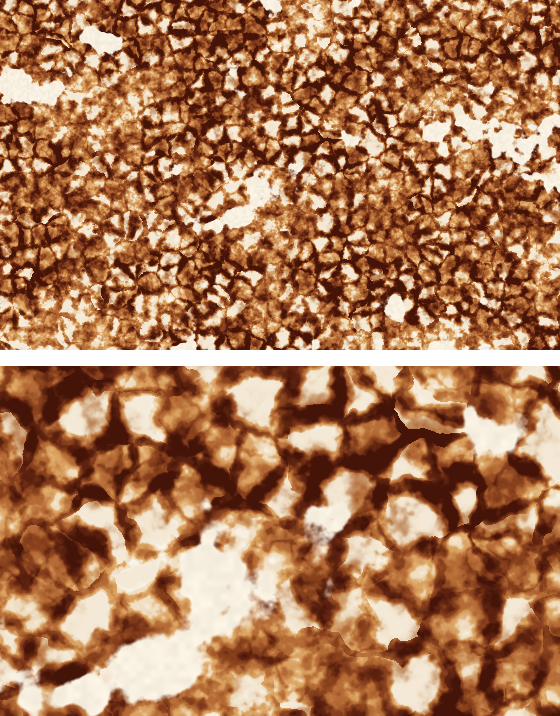
Top: the whole. Bottom: its middle third, enlarged.
Reproduce this texture procedurally as a WebGL 2 fragment shader.

```glsl
#version 300 es
precision highp float;
// Stained tissue: packed cells with dark brown membranes, pale nuclei and torn white gaps.
uniform vec2 u_resolution;
out vec4 fragColor;

vec2 hash22(vec2 p) {
  vec3 q = fract(vec3(p.xyx) * vec3(0.1031, 0.1030, 0.0973));
  q += dot(q, q.yzx + 33.33);
  return fract((q.xx + q.yz) * q.zy);
}

float valueNoise(vec2 p) {
  vec2 cell = floor(p), f = fract(p);
  f = f * f * (3.0 - 2.0 * f);
  float low = mix(hash22(cell).x, hash22(cell + vec2(1, 0)).x, f.x);
  float high = mix(hash22(cell + vec2(0, 1)).x, hash22(cell + vec2(1, 1)).x, f.x);
  return mix(low, high, f.y);
}

float fbm(vec2 p) {
  float sum = 0.0, weight = 0.533;
  for (int i = 0; i < 4; i++) {
    sum += weight * valueNoise(p);
    p = mat2(1.6, 1.2, -1.2, 1.6) * p + 17.3;
    weight *= 0.5;
  }
  return sum;
}

// Returns the distance to the cell border and two random values of the cell.
vec3 cellField(vec2 p) {
  vec2 base = floor(p), nearest = vec2(9), second = vec2(9), id = base;
  for (int y = -2; y <= 2; y++) {
    for (int x = -2; x <= 2; x++) {
      vec2 site = base + vec2(x, y);
      vec2 offset = site + 0.05 + 0.9 * hash22(site + 40.0) - p;
      if (dot(offset, offset) < dot(nearest, nearest)) {
        second = nearest;
        nearest = offset;
        id = site;
      } else if (dot(offset, offset) < dot(second, second)) {
        second = offset;
      }
    }
  }
  float border = dot(0.5 * (nearest + second), normalize(second - nearest));
  return vec3(border, hash22(id + 91.0));
}

// Colour from dense stain (0) to bare glass (1).
vec3 stainRamp(float tone) {
  vec3 c = mix(vec3(0.27, 0.08, 0.03), vec3(0.36, 0.13, 0.06), smoothstep(0.0, 0.16, tone));
  c = mix(c, vec3(0.53, 0.25, 0.11), smoothstep(0.16, 0.35, tone));
  c = mix(c, vec3(0.71, 0.42, 0.21), smoothstep(0.35, 0.55, tone));
  c = mix(c, vec3(0.86, 0.64, 0.38), smoothstep(0.55, 0.75, tone));
  c = mix(c, vec3(0.94, 0.87, 0.76), smoothstep(0.75, 0.92, tone));
  return mix(c, vec3(0.98, 0.96, 0.92), smoothstep(0.95, 1.15, tone));
}

void main() {
  vec2 p = gl_FragCoord.xy / u_resolution.y;

  // Ragged distortion of the cell outlines
  vec2 warp = vec2(fbm(p * 24.0), fbm(p * 24.0 + 63.0)) - 0.5;
  vec3 cell = cellField((p + 0.04 * warp) * 20.0);

  // Fine stain texture and tangled strands
  float grain = fbm(p * 48.0 + 11.0);
  float speckle = valueNoise(p * 150.0);
  float strand = 1.0 - smoothstep(0.0, 0.07, abs(fbm(p * 27.0 + 35.0) - 0.5));

  // Membranes of uneven strength
  float border = cell.x + 0.25 * (grain - 0.5);
  float membrane = 1.0 - smoothstep(0.05, 0.18, border);
  membrane *= mix(0.45, 1.1, smoothstep(0.3, 0.65, fbm(p * 9.0 + 5.0)));

  // Pale nuclei in about half of the cells
  float nucleus = smoothstep(0.17, 0.29, border) * smoothstep(0.38, 0.72, cell.y);

  // Thinly stained regions and torn gaps
  float thin = smoothstep(0.55, 0.72, fbm(p * 4.5 + 70.0));
  float gap = smoothstep(0.69, 0.72, fbm(p * 8.0 + 22.0) + 0.1 * (grain - 0.5));

  float tone = 0.56 + 1.2 * (grain - 0.5) + 0.14 * (speckle - 0.5);
  tone += 0.12 * (cell.z - 0.5) + 0.2 * thin;
  tone -= 0.42 * membrane * (1.0 - 0.5 * thin) + 0.14 * strand * (1.0 - nucleus);
  tone += 0.36 * nucleus;

  // Nuclei are greyer than the surrounding stain
  vec3 color = stainRamp(tone);
  vec3 nucleusColor = mix(vec3(0.72, 0.52, 0.37), vec3(0.95, 0.90, 0.82),
                          smoothstep(0.62, 1.02, tone));
  color = mix(color, nucleusColor, 0.75 * nucleus * smoothstep(0.5, 0.7, tone));
  color = mix(color, vec3(0.97, 0.94, 0.88) + 0.05 * (speckle - 0.5), gap);
  fragColor = vec4(color, 1.0);
}
```
